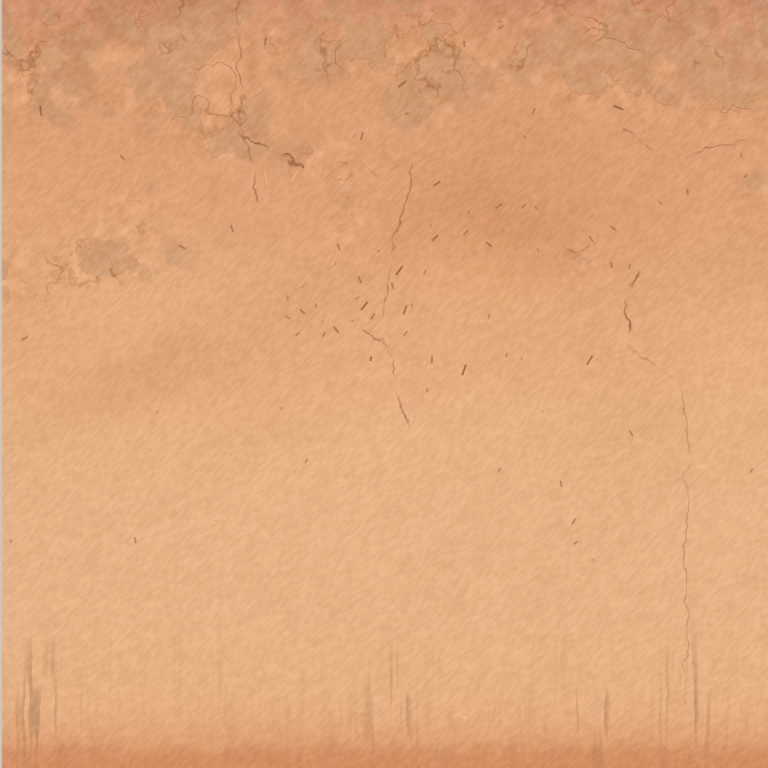
Reproduce this texture procedurally as a three.js fragment shader.

```glsl
// Weathered ochre plaster: a vertical gradient with cloudy tints and woven grain,
// stains from thresholded noise, cracks as warped segments, hashed flecks in a grid,
// and vertical drips that rise from a rust-coloured foot.
varying vec2 vUv;

float hash(vec2 p) {
  vec3 q = fract(p.xyx * 0.1031);
  q += dot(q, q.yzx + 33.33);
  return fract((q.x + q.y) * q.z);
}

float noise(vec2 p) {
  vec2 i = floor(p), f = fract(p), e = vec2(1.0, 0.0);
  f = f * f * (3.0 - 2.0 * f);
  return mix(mix(hash(i), hash(i + e), f.x),
             mix(hash(i + e.yx), hash(i + e.xx), f.x), f.y);
}

float fbm(vec2 p) {
  float sum = 0.0, amp = 0.5;
  for (int i = 0; i < 5; i++) {
    sum += amp * noise(p);
    p = mat2(1.6, 1.2, -1.2, 1.6) * p + 7.3;
    amp *= 0.5;
  }
  return sum;
}

// Soft spot with centre x, y and radii rx, ry
float blob(vec2 p, float x, float y, float rx, float ry) {
  vec2 q = (p - vec2(x, y)) / vec2(rx, ry);
  return exp(-dot(q, q));
}

// Soft line from a to b
float stroke(vec2 p, vec2 a, vec2 b, float width) {
  vec2 d = b - a;
  float t = clamp(dot(p - a, d) / dot(d, d), 0.0, 1.0);
  return 1.0 - smoothstep(0.0, width * 1.6, length(p - a - d * t));
}

// Crack through three joints
float crack(vec2 p, vec2 a, vec2 b, vec2 c) {
  return max(stroke(p, a, b, 0.0014), stroke(p, b, c, 0.0014));
}

vec3 wallColor(float y) {
  vec3 c = mix(vec3(0.85, 0.58, 0.41), vec3(0.9, 0.69, 0.515), smoothstep(-0.01, 0.09, y));
  c = mix(c, vec3(0.9, 0.7, 0.53), smoothstep(0.08, 0.2, y));
  c = mix(c, vec3(0.885, 0.67, 0.49), smoothstep(0.35, 0.6, y));
  c = mix(c, vec3(0.86, 0.625, 0.46), smoothstep(0.55, 0.8, y));
  return mix(c, vec3(0.8, 0.55, 0.42), smoothstep(0.91, 1.01, y));
}

float stainField(vec2 p) {
  float top = blob(p, 0.03, 0.94, 0.18, 0.08) + blob(p, 0.9, 0.93, 0.22, 0.08);
  top += 0.8 * (blob(p, 0.24, 0.95, 0.12, 0.08) + blob(p, 0.5, 0.95, 0.18, 0.05));
  float patches = blob(p, 0.29, 0.82, 0.05, 0.04) + blob(p, 0.45, 0.79, 0.07, 0.025);
  patches += blob(p, 0.45, 0.72, 0.025, 0.05) + blob(p, 0.55, 0.86, 0.04, 0.03);
  patches += blob(p, 0.05, 0.645, 0.08, 0.035) + 0.7 * blob(p, 0.16, 0.69, 0.09, 0.07);
  patches += blob(p, 0.76, 0.66, 0.04, 0.025) + blob(p, 0.98, 0.76, 0.025, 0.03);
  return top + 0.7 * patches;
}

// One short fleck per grid cell, kept with the given chance
float flecks(vec2 p, float cells, float chance, float seed) {
  vec2 id = floor(p * cells) + seed, f = fract(p * cells) - 0.5;
  vec2 offset = 0.5 * vec2(hash(id), hash(id + 19.0)) - 0.25;
  float angle = 0.4 + 2.4 * hash(id + 41.0), size = hash(id + 67.0);
  vec2 arm = vec2(cos(angle), sin(angle)) * mix(0.03, 0.15, size);
  float mark = stroke(f, offset - arm, offset + arm, 0.0015 * cells);
  return mark * step(hash(id + 83.0), chance) * (0.5 + 0.5 * size);
}

float drips(vec2 p) {
  float groups = 0.2 + blob(p, 0.05, 0.08, 0.03, 0.2) + blob(p, 0.51, 0.05, 0.03, 0.17);
  groups += blob(p, 0.775, 0.07, 0.025, 0.14) + blob(p, 0.895, 0.08, 0.03, 0.14);
  float x = p.x + 0.005 * fbm(p * 30.0);
  float lines = smoothstep(0.5, 0.9, noise(vec2(x * 240.0, p.y * 14.0)));
  float reach = 0.1 + 0.16 * noise(vec2(p.x * 70.0, 4.0));
  return min(1.0, lines * groups * (1.0 - smoothstep(reach * 0.4, reach, p.y)));
}

void main() {
  vec2 p = vUv;
  float cloud = fbm(p * 5.0), grit = fbm(p * 70.0);
  vec3 color = wallColor(p.y + 0.08 * (cloud - 0.5) * smoothstep(0.1, 0.4, p.y));

  // Warm tints and slanted brushing
  float tint = blob(p, 0.62, 0.69, 0.14, 0.09) + 0.5 * blob(p, 0.25, 0.52, 0.2, 0.07);
  color -= vec3(0.02, 0.04, 0.04) * tint * (0.5 + cloud);
  color += 0.05 * (fbm(vec2(p.x + p.y, 3.0 * p.y - 1.5 * p.x) * 4.0) - 0.5) * smoothstep(0.2, 0.5, p.y);

  // Broken stains with darker rims and veins
  float field = stainField(p), worn = smoothstep(0.1, 0.5, field);
  float level = 0.45 * field + 1.7 * (fbm(p * 21.0 + 3.0) - 0.48) - 0.27;
  float stain = smoothstep(-0.03, 0.1, level) * smoothstep(0.05, 0.3, field);
  color = mix(color, vec3(0.755, 0.57, 0.43), stain * (0.25 + 0.5 * grit));
  float rim = 1.0 - smoothstep(0.0, 0.04, abs(level));
  float vein = 1.0 - smoothstep(0.0, 0.014, abs(fbm(p * 11.0 + 9.0) - 0.48));
  color += worn * (0.1 * grit - 0.045 - (rim + 1.5 * vein) * 0.06 * smoothstep(0.35, 0.6, noise(p * 28.0)));

  // Cracks, fading in and out along their length
  vec2 w = p + 0.02 * (vec2(fbm(p * 45.0), fbm(p * 45.0 + 31.0)) - 0.5);
  float fine = crack(w, vec2(0.547, 0.83), vec2(0.512, 0.67), vec2(0.499, 0.59));
  fine = max(fine, crack(w, vec2(0.471, 0.57), vec2(0.501, 0.557), vec2(0.534, 0.43)));
  fine = max(fine, crack(w, vec2(0.312, 1.0), vec2(0.31, 0.85), vec2(0.338, 0.733)));
  fine = max(fine, crack(w, vec2(0.81, 0.83), vec2(0.88, 0.79), vec2(0.97, 0.82)));
  fine = max(fine, 0.6 * crack(w, vec2(0.82, 0.545), vec2(0.892, 0.495), vec2(0.895, 0.08)));
  float bold = crack(w, vec2(0.833, 0.648), vec2(0.814, 0.61), vec2(0.82, 0.545));
  bold = max(bold, crack(w, vec2(0.312, 0.824), vec2(0.35, 0.805), vec2(0.4, 0.777)));
  float gaps = smoothstep(0.1, 0.7, noise(p * 50.0));
  color = mix(color, vec3(0.63, 0.4, 0.29), max(0.6 * fine, 0.9 * bold) * gaps);

  // Dark and pale flecks
  float chance = 0.03 + 0.3 * blob(p, 0.47, 0.58, 0.12, 0.08) + 0.17 * blob(p, 0.68, 0.73, 0.2, 0.18);
  chance *= smoothstep(0.15, 0.35, p.y);
  float dark = max(flecks(p, 24.0, chance, 5.0), 0.7 * flecks(p, 42.0, chance * 0.6, 60.0));
  color = mix(color, vec3(0.57, 0.36, 0.25), 0.85 * dark);
  color = mix(color, vec3(0.98, 0.73, 0.56), 0.6 * flecks(p, 19.0, 0.04, 140.0));

  // Drips, ragged foot, grain and pale left edge
  color = mix(color, vec3(0.65, 0.48, 0.34), 0.45 * drips(p));
  float foot = 0.025 + 0.02 * noise(vec2(p.x * 90.0 - p.y * 30.0, p.y * 25.0));
  color = mix(vec3(0.81, 0.53, 0.37), color, 0.5 + 0.5 * smoothstep(foot - 0.02, foot, p.y));
  float weave = noise(vec2((p.x - p.y) * 250.0, (p.x + p.y) * 100.0));
  color += 0.05 * (weave - 0.5) + 0.03 * (grit - 0.48);
  color = mix(vec3(0.82, 0.77, 0.73), color, smoothstep(0.001, 0.004, p.x));
  gl_FragColor = vec4(color, 1.0);
}
```
